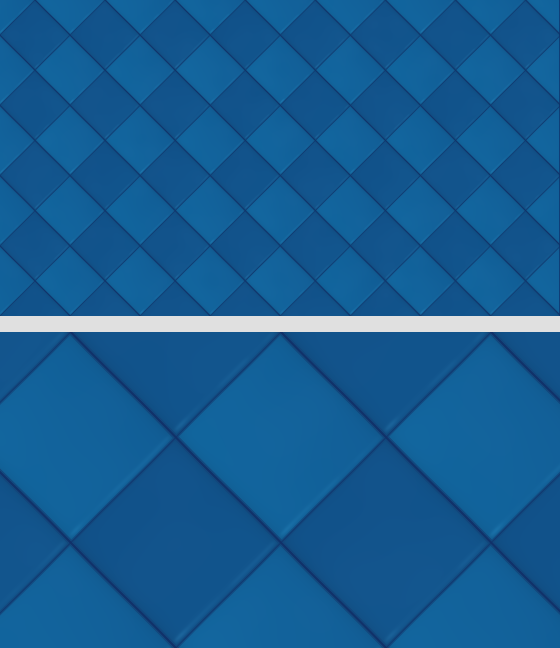
Top, the full canvas; bottom, a detail of the centre.
Write a Shadertoy shader that draws this pattern.

```glsl
// Blue quilted checkerboard of diamond tiles, eight across and four and a half down.
// A rotated grid gives each tile its parity; the distance to each pair of sides
// draws dark seams, soft bevels and a glint along the lower right rim.

float hash(vec2 p) {
    return fract(sin(dot(p, vec2(127.1, 311.7))) * 43758.55);
}

float noise(vec2 p) {
    vec2 i = floor(p), f = fract(p);
    f = f * f * (3.0 - 2.0 * f);
    return mix(mix(hash(i), hash(i + vec2(1, 0)), f.x),
               mix(hash(i + vec2(0, 1)), hash(i + vec2(1, 1)), f.x), f.y);
}

// Antialiased coverage of a line of the given half width
float stroke(float dist, float halfWidth, float pixel) {
    return 1.0 - smoothstep(halfWidth - 0.5 * pixel, halfWidth + 0.5 * pixel, dist);
}

void mainImage(out vec4 fragColor, in vec2 fragCoord) {
    vec2 p = fragCoord / iResolution.y * 4.5;
    p.x = p.x * 1.002 - 0.5;
    float pixel = 6.36 / iResolution.y;

    // Diagonal axes: x runs to the upper right, y to the upper left
    vec2 grid = vec2(p.x + p.y, p.y - p.x);
    grid += 0.002 * sin(6.2832 * grid.yx);
    vec2 cell = floor(grid + 0.5);
    vec2 local = grid - cell;
    vec2 side = 0.5 - abs(local);

    // Alternating tile colours, each with its own broad gradient
    float isLight = mod(cell.x + cell.y, 2.0);
    vec3 color = mix(vec3(0.07, 0.328, 0.548), vec3(0.07, 0.386, 0.608), isLight);
    float slope = mix(-0.012 * local.y, -0.026 * local.x + 0.008 * local.y, isLight);
    color += vec3(0.0, 1.0, 1.0) * slope;
    color += 0.008 * (noise(grid * 3.0) - 0.5) + 0.004 * (hash(cell) - 0.5);

    // Soft shade beside the seams, wider along the falling diagonals
    color *= 1.0 - 0.10 * exp(-side.x * 26.0) - 0.04 * exp(-side.y * 40.0);

    // Broken glint inside the lower right rim, brightest near the bottom corner
    float rim = exp(-pow((local.y + 0.465) / 0.016, 2.0));
    float patches = smoothstep(0.3, 0.8, noise(vec2(local.x * 7.0, 0.0) + cell * 9.0));
    float corner = exp(-pow((local.x + 0.42) / 0.06, 2.0));
    color += vec3(0.03, 0.05, 0.05) * rim * (0.2 + 0.4 * patches + 0.7 * corner)
           * smoothstep(0.0, 0.05, side.x);

    // Seams: heavier on the falling diagonals, finer on the rising ones
    vec3 seam = vec3(0.07, 0.27, 0.48);
    vec3 core = vec3(0.065, 0.19, 0.41);
    color = mix(color, seam, 0.85 * stroke(side.x, 0.018, pixel));
    color = mix(color, seam, 0.7 * stroke(side.y, 0.012, pixel));
    color = mix(color, core, 0.95 * stroke(side.x, 0.007, pixel));
    color = mix(color, core, 0.6 * stroke(side.y, 0.004, pixel));

    // Thin dark margin at the right border
    float margin = (iResolution.x - fragCoord.x) / iResolution.x;
    color = mix(color, core, 0.8 * stroke(margin, 0.0015, 1.0 / iResolution.x));

    fragColor = vec4(color, 1.0);
}
```
